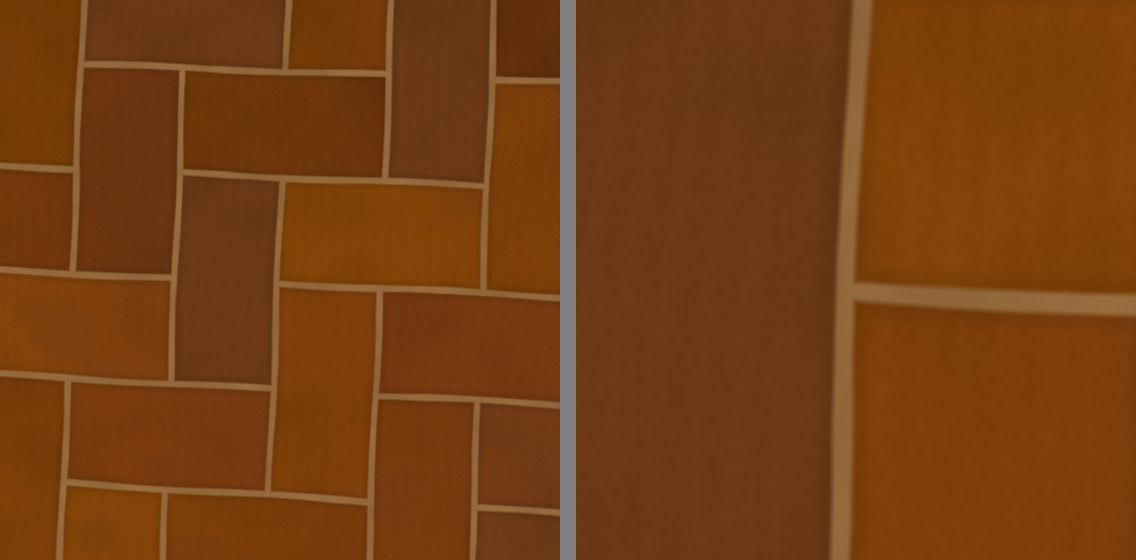
Left: the whole. Right: its middle third, enlarged.
Write a WebGL 2 fragment shader that draws this pattern.

```glsl
#version 300 es
precision highp float;

uniform vec2 u_resolution;
out vec4 fragColor;

const vec3 RUST = vec3(0.43, 0.205, 0.055);
const vec3 AMBER = vec3(0.50, 0.258, 0.025);
const vec3 UMBER = vec3(0.405, 0.218, 0.09);
const vec3 GROUT = vec3(0.60, 0.43, 0.25);

vec2 hash2(vec2 p) {
    vec3 q = fract(p.xyx * vec3(0.1031, 0.1030, 0.0973));
    q += dot(q, q.yzx + 33.33);
    return fract((q.xx + q.yz) * q.zy);
}

// Distance to the nearest scattered point.
float cellular(vec2 p) {
    vec2 cell = floor(p);
    float nearest = 2.0;
    for (int y = -1; y <= 1; y++) {
        for (int x = -1; x <= 1; x++) {
            vec2 c = cell + vec2(x, y);
            nearest = min(nearest, length(c + hash2(c) - p));
        }
    }
    return nearest;
}

// Smooth clouding in about -1..1.
float layeredSines(vec2 p) {
    float sum = 0.0;
    float weight = 0.5;
    for (int i = 0; i < 4; i++) {
        sum += weight * sin(p.x + 1.3 * sin(p.y)) * cos(0.9 * p.y - 0.4 * p.x);
        p = mat2(1.4, 1.1, -1.1, 1.4) * p + 1.7;
        weight *= 0.55;
    }
    return sum;
}

// Canvas to grid units: slight tilt, with rows fanning to the right.
vec2 toGrid(vec2 uv) {
    vec2 p = vec2(uv.x, 1.0 - uv.y) - vec2(0.1445, 0.1146);
    float column = (p.x + 0.0417 * p.y) / 0.1836;
    float row = (p.y - 0.0065 * column) / (0.1868 + 0.0012 * column);
    return vec2(column, row);
}

// Herringbone of 2:1 tiles: xy = tile corner, zw = tile size.
vec4 herringbone(vec2 p) {
    vec2 cell = floor(p);
    float k = mod(cell.x - cell.y, 4.0);
    bool upright = k < 0.5 || k > 2.5;
    if (k > 2.5) cell.y -= 1.0;
    else if (k > 1.5) cell.x -= 1.0;
    return vec4(cell, upright ? vec2(1.0, 2.0) : vec2(2.0, 1.0));
}

// Distance inward from the edge of a tile.
float edgeDistance(vec2 local, vec2 size) {
    vec2 d = min(local, size - local);
    return min(d.x, d.y);
}

vec3 tileColor(vec2 id, vec2 local, vec2 uv) {
    vec2 tone = hash2(id + 41.0);
    vec2 extra = hash2(id + 87.0);
    float warmth = clamp(tone.x + 0.55 * (0.5 - uv.x), 0.0, 1.0);
    vec3 color = mix(RUST, AMBER, smoothstep(0.15, 0.85, warmth));
    color = mix(color, UMBER, 0.85 * smoothstep(0.62, 0.85, tone.y + 0.15 * (uv.x - 0.5)));
    color *= 0.93 + 0.15 * extra.x + 0.05 * (0.5 - uv.y);

    // Broad firing stains, different on every tile.
    float cloud = layeredSines(local * 2.1 + extra * 30.0);
    color *= 1.0 + 0.09 * cloud;
    color = mix(color, UMBER * 0.95, 0.35 * smoothstep(0.15, 0.7, cloud));

    // Fine grain and faint streaks.
    float grain = cellular(local * 24.0 + id * 50.0) - 0.5;
    float streak = sin(local.x * 47.0 + 2.0 * sin(local.y * 2.3 + extra.y * 6.0));
    return color + 0.014 * grain + 0.003 * streak;
}

void main() {
    vec2 uv = gl_FragCoord.xy / u_resolution;
    vec2 grid = toGrid(uv);
    // Gentle unevenness of the joints.
    grid += 0.010 * vec2(sin(grid.y * 3.1 + grid.x), sin(grid.x * 2.7 - grid.y));

    vec4 tile = herringbone(grid);
    vec2 local = grid - tile.xy;
    float edge = edgeDistance(local, tile.zw);
    vec3 color = tileColor(tile.xy, local, uv);

    // Shaded rim beside the joint.
    color *= 1.0 - 0.09 * (1.0 - smoothstep(0.03, 0.11, edge));

    // Soft pale joint of varying width.
    float halfWidth = 0.031 + 0.006 * layeredSines(grid * 3.7);
    float soft = max(0.014, 0.75 / (0.184 * min(u_resolution.x, u_resolution.y)));
    float joint = 1.0 - smoothstep(halfWidth - soft, halfWidth + soft, edge);
    vec3 grout = GROUT * (0.98 + 0.07 * layeredSines(grid * 5.3 + 4.0));
    color = mix(color, grout, joint * 0.95);

    fragColor = vec4(color, 1.0);
}
```
